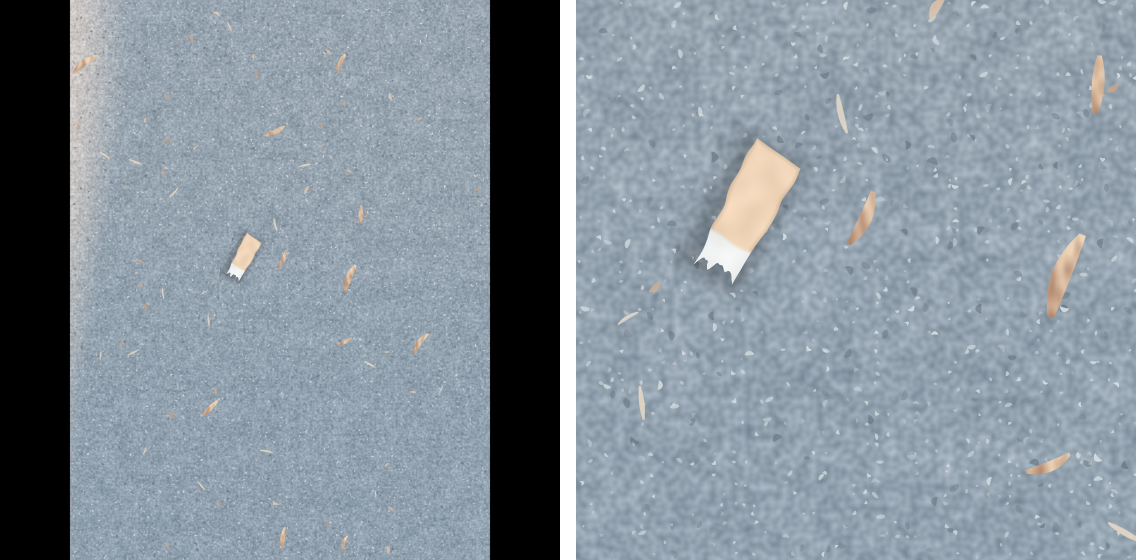
Left: the whole. Right: its middle third, enlarged.
A WebGL 1 fragment shader for this texture:

```glsl
precision highp float;
// Blue-grey asphalt with pale grit, dry straw and a paper stub, between black side bars.
uniform vec2 u_resolution;

const vec3 ASPHALT_LOW = vec3(0.565, 0.628, 0.682);
const vec3 ASPHALT_HIGH = vec3(0.592, 0.645, 0.690);
const vec3 SUNLIT = vec3(0.815, 0.790, 0.775);
const vec3 PIT = vec3(0.40, 0.44, 0.48);
const vec3 GRIT = vec3(0.83, 0.86, 0.87);
const vec3 STRAW = vec3(0.93, 0.83, 0.72);
const vec3 BARK = vec3(0.66, 0.49, 0.39);
const vec3 PAPER = vec3(0.94, 0.835, 0.725);
const vec3 WHITE_END = vec3(0.93, 0.94, 0.935);
const float BAR_WIDTH = 0.125;
const vec2 STUB_CENTER = vec2(0.4355, 0.5410);
const vec2 STUB_HALF = vec2(0.0390, 0.0160);
const vec2 STUB_AXIS = vec2(0.473, 0.881);
const float GRAIN_FINE = 0.105;
const float GRAIN_MID = 0.075;
const float GRAIN_BROAD = 0.040;

float pixel; // one pixel in canvas units

vec2 hash2(vec2 p) {
  vec3 q = fract(p.xyx * vec3(0.1031, 0.1030, 0.0973));
  q += dot(q, q.yzx + 33.33);
  return fract((q.xx + q.yz) * q.zy);
}

float corner(vec2 cell, vec2 offset) {
  float angle = 6.2832 * hash2(cell).x;
  return dot(vec2(cos(angle), sin(angle)), offset);
}

float gradientNoise(vec2 p) {
  vec2 i = floor(p), f = fract(p), e = vec2(1.0, 0.0);
  vec2 w = f * f * f * (f * (f * 6.0 - 15.0) + 10.0);
  return mix(mix(corner(i, f), corner(i + e, f - e), w.x),
             mix(corner(i + e.yx, f - e.yx), corner(i + 1.0, f - 1.0), w.x), w.y);
}

float cover(float dist) {
  return 1.0 - smoothstep(-0.7 * pixel, 0.7 * pixel, dist);
}

// Scattered bent slivers, one per cell: x coverage, y random tint, z position along.
vec3 slivers(vec2 uv, float cells, float density, vec2 halfSize, float lean, float spread) {
  vec2 id = floor(uv * cells);
  vec2 place = hash2(id + 17.0 * lean + cells);
  vec2 kind = hash2(id + 71.0 + cells);
  vec2 turn = hash2(id + 133.0 + cells);
  vec2 p = (fract(uv * cells) - 0.5 - (place - 0.5) * 0.5) / cells;
  float angle = lean + (turn.x - 0.5) * spread;
  float c = cos(angle), s = sin(angle);
  p = vec2(c * p.x + s * p.y, c * p.y - s * p.x);
  vec2 size = halfSize * mix(0.55, 1.1, turn.y);
  float along = p.x / size.x;
  p.y += (kind.y - 0.5) * size.y * 2.0 * along * along;
  float width = size.y * (1.0 - 0.65 * along * along);
  float dist = max(abs(p.x) - size.x, abs(p.y) - width);
  return vec3(cover(dist) * step(kind.x, density), kind.y, along);
}

vec3 asphalt(vec2 uv) {
  float broad = gradientNoise(uv * 24.0);
  float grain = GRAIN_FINE * gradientNoise(uv * 235.0)
              + GRAIN_MID * gradientNoise(uv * 118.0 + 9.0)
              + GRAIN_BROAD * (broad + gradientNoise(uv * 52.0 + 4.0));
  vec3 color = mix(ASPHALT_LOW, ASPHALT_HIGH, smoothstep(0.1, 0.9, uv.y));
  float reach = mix(0.012, 0.125, smoothstep(0.1, 1.0, uv.y));
  float glow = 1.0 - smoothstep(-0.01, reach, uv.x - BAR_WIDTH + 0.012 * broad);
  color = mix(color, SUNLIT, glow * mix(0.3, 1.0, smoothstep(0.15, 0.85, uv.y)));
  return color + grain * vec3(1.04, 1.0, 0.96);
}

vec3 addLitter(vec3 color, vec2 uv) {
  vec3 pit = slivers(uv, 78.0, 0.20, vec2(0.0029, 0.0018), 0.0, 6.28);
  color = mix(color, PIT, pit.x * mix(0.2, 0.65, pit.y));
  vec3 dust = slivers(uv, 165.0, 0.17, vec2(0.0014, 0.0010), 0.5, 6.28);
  color = mix(color, GRIT, dust.x * mix(0.3, 0.9, dust.y));
  vec3 grit = slivers(uv + 0.003, 92.0, 0.14, vec2(0.0026, 0.0013), 1.0, 6.28);
  color = mix(color, GRIT, grit.x * mix(0.3, 1.0, grit.y));
  vec3 crumb = slivers(uv, 25.0, 0.07, vec2(0.0065, 0.0026), 0.4, 5.0);
  color = mix(color, mix(BARK, STRAW, 0.35 + 0.65 * crumb.y), crumb.x * 0.8);
  vec3 straw = slivers(uv + 0.02, 17.0, 0.06, vec2(0.0115, 0.0018), 0.9, 3.6);
  color = mix(color, mix(STRAW, GRIT, 0.6 * straw.y), straw.x * 0.9);
  vec3 chip = slivers(uv + 0.05, 8.0, 0.17, vec2(0.0240, 0.0052), 0.85, 1.3);
  float streak = gradientNoise(uv * vec2(150.0, 80.0));
  float dryness = clamp(0.65 + 0.3 * chip.z + 0.7 * streak, 0.0, 1.0);
  return mix(color, mix(BARK, STRAW, dryness), chip.x);
}

vec3 addStub(vec3 color, vec2 uv) {
  vec2 p = uv - STUB_CENTER;
  p = vec2(dot(p, STUB_AXIS), dot(p, vec2(-STUB_AXIS.y, STUB_AXIS.x)));
  vec2 shade = abs(p - vec2(-0.003, 0.003)) - STUB_HALF;
  color *= 1.0 - 0.24 * (1.0 - smoothstep(-0.004, 0.013, length(max(shade, 0.0))));
  float crease = gradientNoise(uv * 65.0);
  float fray = gradientNoise(vec2(p.y * 260.0, 3.7));
  p.y += 0.0022 * crease;
  float taper = mix(0.82, 1.0, smoothstep(-0.035, 0.02, p.x));
  float ends = max(p.x - STUB_HALF.x - 0.12 * p.y, -p.x - STUB_HALF.x + 0.009 * fray);
  float dist = max(ends, abs(p.y) - STUB_HALF.y * taper);
  float wrapped = smoothstep(-0.0015, 0.0015, p.x + 0.021 + 0.003 * crease);
  vec3 surface = mix(WHITE_END, PAPER, wrapped) + 0.06 * crease;
  surface -= 0.08 * smoothstep(-0.003, 0.0, dist) * wrapped;
  return mix(color, surface, cover(dist));
}

void main() {
  vec2 uv = gl_FragCoord.xy / u_resolution;
  pixel = 1.0 / min(u_resolution.x, u_resolution.y);
  vec3 color = addStub(addLitter(asphalt(uv), uv), uv);
  color *= cover(abs(uv.x - 0.5) - (0.5 - BAR_WIDTH));
  gl_FragColor = vec4(clamp(color, 0.0, 1.0), 1.0);
}
```
